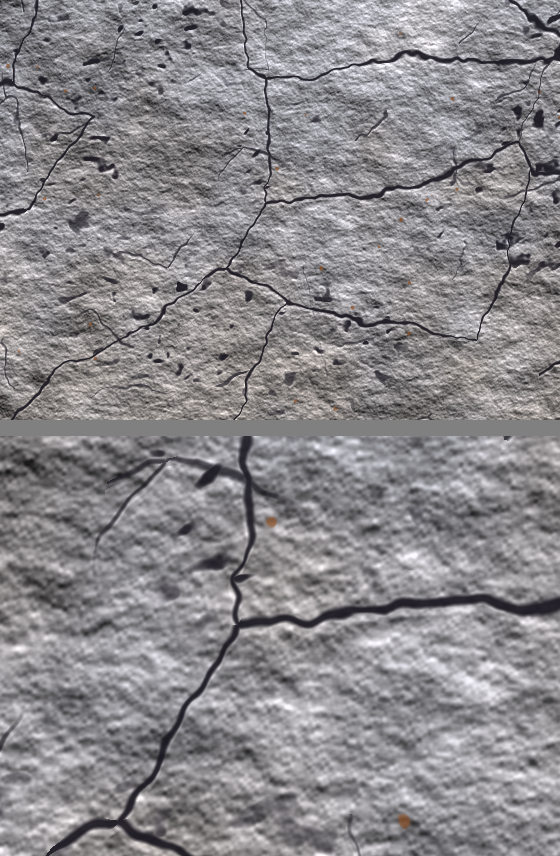
Top: the whole. Bottom: its middle third, enlarged.
Give the GLSL for this texture, as a Shadertoy shader.

```glsl
const vec2  LIGHT      = vec2(0.26, 0.966);   // direction towards the sun
const float GRAIN_STEP = 0.004;               // reach of the relief shading
const float GRAIN_GAIN = 1.3;
const float BASE_TONE  = 0.535;
const float PATCH_GAIN = 0.16;
const float RIM_STEP   = 0.007;
const float RIM_GAIN   = 0.17;
const float SOFT_EDGE  = 0.0026;
const vec2  MAIN_SCALE = vec2(1.9, 2.7);
const vec2  FINE_SCALE = vec2(4.6, 5.6);
const float MAIN_WIDTH = 0.0065;
const float FINE_WIDTH = 0.0022;
const vec2  SHEEN_SPOT = vec2(0.9, 1.0);
const vec2  SHEEN_SIZE = vec2(0.38, 0.17);
const vec2  ROUGH_SPOT = vec2(1.33, 0.85);
const vec3  SHADOW     = vec3(0.10, 0.09, 0.125);
const vec3  WARM       = vec3(1.025, 0.985, 0.965);
const vec3  COOL       = vec3(0.985, 0.985, 1.03);
const vec3  RUST       = vec3(0.55, 0.32, 0.16);

float hash(vec2 p) {
    vec3 q = fract(vec3(p.xyx) * 0.1031);
    q += dot(q, q.yzx + 33.33);
    return fract((q.x + q.y) * q.z);
}

vec2 hash2(vec2 p) {
    return vec2(hash(p), hash(p + 71.7));
}

float noise(vec2 p) {
    vec2 i = floor(p), f = p - i;
    f = f * f * (3.0 - 2.0 * f);
    float low  = mix(hash(i), hash(i + vec2(1, 0)), f.x);
    float high = mix(hash(i + vec2(0, 1)), hash(i + vec2(1, 1)), f.x);
    return mix(low, high, f.y);
}

vec2 noise2(vec2 p) {
    return vec2(noise(p), noise(p + 43.3)) - 0.5;
}

// Stone height: octaves from lumps down to single grains
float relief(vec2 p) {
    const mat2 turn = mat2(0.94, 0.34, -0.34, 0.94);
    float height = 0.0, amp = 1.0, freq = 14.0;
    vec2 q = p * vec2(0.85, 1.1);
    for (int i = 0; i < 6; i++) {
        height += amp * noise(q * freq + float(i) * 17.0);
        q = turn * q;
        freq *= 1.9;
        amp *= 0.65;
    }
    return height;
}

// Cell borders as cracks; each border has its own strength
float crackNet(vec2 p, vec2 scale, float width, float share) {
    vec2 q = p * scale, cell = floor(q), f = q - cell;
    vec2 near = vec2(9.0), next = vec2(9.0), nearId = cell, nextId = cell;
    for (int y = -1; y <= 1; y++)
    for (int x = -1; x <= 1; x++) {
        vec2 o = vec2(x, y), id = cell + o;
        vec2 r = o + 0.1 + 0.8 * hash2(id + scale) - f;
        if (dot(r, r) < dot(near, near)) {
            next = near; nextId = nearId;
            near = r;    nearId = id;
        } else if (dot(r, r) < dot(next, next)) {
            next = r;    nextId = id;
        }
    }
    vec2 across = normalize(next - near);
    float dist = dot(0.5 * (near + next), across) / length(scale * across);
    float rnd = hash(nearId + nextId + 5.0 * scale);
    float strength = smoothstep(1.0 - share, 1.2 - share, rnd)
                   * mix(0.3, 1.0, abs(across.y)) * (0.3 + 0.7 * rnd);
    float w = width * strength * (0.2 + 1.5 * noise(p * 11.0));
    return (1.0 - smoothstep(0.4 * w, w + SOFT_EDGE, dist)) * smoothstep(0.0, 0.35, strength);
}

// Cracks and pits together, 0 on the surface to 1 in the depth
float hollows(vec2 p) {
    vec2 q = p + 0.09 * noise2(p * 4.0) + 0.028 * noise2(p * 17.0) + 0.009 * noise2(p * 65.0);
    q.y -= 0.13 * q.x;
    float cracks = crackNet(q + 3.0, MAIN_SCALE, MAIN_WIDTH, 0.85);
    float broken = smoothstep(0.3, 0.6, noise(p * 8.0 + 9.0));
    cracks = max(cracks, 0.75 * broken * crackNet(q + 8.0, FINE_SCALE, FINE_WIDTH, 0.5));

    float rough = exp(-6.0 * length((p - ROUGH_SPOT) * vec2(1.3, 0.8)));
    float grounds = smoothstep(0.4, 0.75, noise(p * 4.5 + 21.0) + 0.5 * rough);
    float dent = noise(q * vec2(36.0, 54.0)) + 0.12 * (noise(p * 120.0) - 0.5) + 0.14 * rough;
    return max(cracks, grounds * smoothstep(0.76, 0.92, dent));
}

void mainImage(out vec4 fragColor, in vec2 fragCoord) {
    vec2 p = fragCoord / iResolution.y;

    // Sunlit grain
    float tone = BASE_TONE + GRAIN_GAIN * (relief(p) - relief(p + LIGHT * GRAIN_STEP));
    tone += PATCH_GAIN * (noise(p * 5.0) + noise(p * 22.0 + 4.0) - 1.0);
    tone += 0.1 * (noise(p * 150.0) - 0.5);

    // Sheen near the top
    vec2 s = (p - SHEEN_SPOT) / SHEEN_SIZE;
    tone += 0.2 * exp(-dot(s, s));

    // Lit lower rims of the hollows
    float depth = hollows(p);
    tone += RIM_GAIN * hollows(p + LIGHT * RIM_STEP) * (1.0 - depth);
    tone = clamp(tone, 0.1, 1.0);

    // Stone tint, warmer towards the bottom
    float warmth = clamp(0.9 - p.y + 0.8 * (noise(p * 9.0 + 31.0) - 0.5), 0.0, 1.0);
    vec3 color = tone * mix(COOL, WARM, warmth);

    // Rare rust specks
    vec2 g = p * 16.0, id = floor(g);
    float speck = length(fract(g) - 0.2 - 0.6 * hash2(id)) + 0.08 * (noise(p * 150.0) - 0.5);
    color = mix(color, RUST, 0.7 * step(0.93, hash(id + 13.0)) * (1.0 - smoothstep(0.03, 0.09, speck)));

    color = mix(color, SHADOW, 0.92 * depth);
    fragColor = vec4(clamp(color, 0.0, 1.0), 1.0);
}
```
